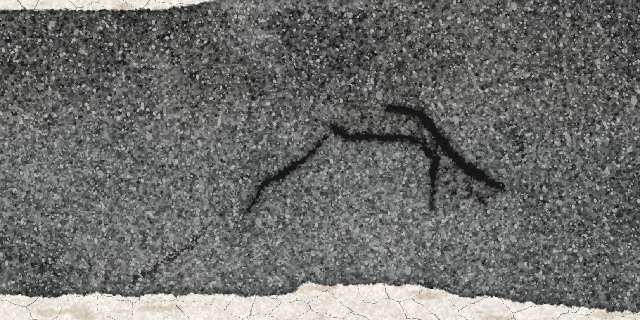
Give the GLSL for this texture, as a WebGL 2 fragment shader.

```glsl
#version 300 es
precision highp float;
uniform vec2 u_resolution;
out vec4 fragColor;

// Tones
const float BASE_TONE = 0.425, GRIT_CONTRAST = 0.25, CLUMP_CONTRAST = 0.17, MOTTLE_CONTRAST = 0.055;
const vec3 COOL_TINT = vec3(0.975, 1.0, 1.0), WARM_TINT = vec3(1.02, 1.0, 0.955);
const vec3 PLASTER = vec3(0.92, 0.905, 0.875), STAIN = vec3(0.76, 0.69, 0.6), CREVICE = vec3(0.075, 0.08, 0.075);
// Cells per canvas height
const float GRIT = 135.0, CLUMP = 74.0, SPECK = 108.0, CHIP = 66.0, PEBBLE = 34.0, LUMP = 21.0;
// Fracture paths: x, y, half width
const vec3 FISSURE[5] = vec3[5](vec3(0.775, 0.345, 0.002), vec3(0.82, 0.42, 0.008),
    vec3(0.89, 0.46, 0.01), vec3(0.95, 0.5, 0.006), vec3(1.03, 0.585, 0.001));
const vec3 LEDGE[5] = vec3[5](vec3(1.04, 0.605, 0.01), vec3(1.08, 0.575, 0.013),
    vec3(1.31, 0.562, 0.007), vec3(1.36, 0.5, 0.011), vec3(1.35, 0.35, 0.002));
const vec3 RIM[5] = vec3[5](vec3(1.21, 0.665, 0.008), vec3(1.31, 0.645, 0.014),
    vec3(1.41, 0.52, 0.013), vec3(1.48, 0.46, 0.016), vec3(1.575, 0.41, 0.007));
const vec3 RUBBLE[5] = vec3[5](vec3(1.11, 0.64, 0.05), vec3(1.24, 0.61, 0.03),
    vec3(1.35, 0.57, 0.045), vec3(1.42, 0.44, 0.05), vec3(1.52, 0.39, 0.035));
// Faint cracks: start, end
const vec4 FAINT[4] = vec4[4](vec4(0.42, 0.125, 0.505, 0.175), vec4(0.51, 0.18, 0.64, 0.27),
    vec4(1.6, 0.62, 1.645, 0.49), vec4(1.13, 0.83, 1.09, 0.69));

vec2 hash2(vec2 p) {
    vec3 h = fract(p.xyx * vec3(0.1031, 0.103, 0.0973));
    h += dot(h, h.yzx + 33.33);
    return fract((h.xx + h.yz) * h.zy);
}
mat2 turn(float a) { return mat2(cos(a), sin(a), -sin(a), cos(a)); }

// Layered warped sines, about -1 to 1
float waves(vec2 p) {
    float sum = 0.0, amp = 0.6;
    for (int i = 0; i < 5; i++, amp *= 0.66) {
        p = turn(1.1) * p * 1.87 + 2.3;
        sum += amp * sin(p.x + 1.4 * sin(p.y * 0.8)) * cos(p.y + sin(p.x * 0.7));
    }
    return sum;
}

// Offset to nearest seed, its random value, distance to the border
vec4 cellular(vec2 p) {
    vec4 best = vec4(0.0);
    float near = 9.0, next = 9.0;
    for (int k = 0; k < 9; k++) {
        vec2 id = floor(p) + vec2(k % 3 - 1, k / 3 - 1);
        vec2 off = p - id - 0.1 - 0.8 * hash2(id);
        float d = length(off);
        next = min(next, max(d, near));
        if (d < near) { near = d; best.xyz = vec3(off, hash2(id + 71.0).x); }
    }
    best.w = next - near;
    return best;
}

// Elongated grains in a share of the cells
float grains(vec2 p, float scale, float share) {
    vec4 c = cellular(p * scale);
    float size = mix(0.24, 0.52, fract(c.z * 57.0)), soft = max(0.07, 0.6 * scale / u_resolution.y);
    float d = length(turn(c.z * 90.0) * c.xy * vec2(1.0, 1.45));
    return step(c.z, share) * (1.0 - smoothstep(size - soft, size + soft, d));
}

float segment(vec2 p, vec3 a, vec3 b) {
    vec2 ab = b.xy - a.xy;
    vec3 c = mix(a, b, clamp(dot(p - a.xy, ab) / dot(ab, ab), 0.0, 1.0));
    return length(p - c.xy) - c.z;
}
float path(vec2 p, vec3 pts[5]) {
    float d = 9.0;
    for (int i = 0; i < 4; i++) d = min(d, segment(p, pts[i], pts[i + 1]));
    return d;
}
float blob(vec2 p, vec2 centre, vec2 radius) {
    vec2 q = (p - centre) / radius;
    return exp(-dot(q, q));
}

void main() {
    vec2 p = gl_FragCoord.xy / u_resolution.y;
    float pixel = 1.0 / u_resolution.y, mottle = waves(p * 3.0), rough = waves(p * 17.0 + 5.0);
    vec2 bent = p + 0.007 * vec2(rough, waves(p * 19.0 + 40.0));

    // Soot and pale weathering
    float soot = smoothstep(0.55, 0.85, p.y + 0.07 * mottle) * (1.0 - 0.6 * smoothstep(1.1, 1.6, p.x));
    float pale = blob(bent, vec2(0.79, 0.89), vec2(0.09)) + 0.6 * blob(bent, vec2(0.5, 0.8), vec2(0.08));
    pale += 0.9 * smoothstep(0.955, 0.985, bent.y) * smoothstep(0.5, 0.7, p.x) * smoothstep(1.3, 1.1, p.x);
    float tone = BASE_TONE + MOTTLE_CONTRAST * mottle + 0.025 * rough - 0.115 * soot + 0.17 * pale;
    tone -= 0.05 * smoothstep(1.45, 1.9, p.x) + 0.07 * blob(p, vec2(0.1), vec2(0.5, 0.12));

    // Rubble in the hollow
    vec4 lump = cellular(bent * LUMP);
    float hollow = 1.0 - smoothstep(-0.008, 0.01, path(bent, RUBBLE));
    float lumpTone = mix(0.19, 0.39 + dot(lump.xy, vec2(-0.08, 0.18)), smoothstep(0.0, 0.28, lump.w));
    tone = mix(tone, lumpTone, hollow * mix(0.4, 0.9, smoothstep(1.15, 1.35, p.x)));

    // Grit, pits and light aggregate
    float grit = cellular(p * GRIT).z - 0.5, bare = 1.0 - 0.6 * hollow;
    tone += GRIT_CONTRAST * grit + CLUMP_CONTRAST * (cellular(p * CLUMP + 9.0).z - 0.5);
    tone -= (0.12 + 0.05 * soot) * grains(p + 3.0, CHIP, 0.22);
    tone = mix(tone, 0.75, 0.75 * bare * grains(p, SPECK, 0.13));
    tone = mix(tone, 0.74, 0.85 * bare * grains(p + 7.0, CHIP, 0.09));
    tone = mix(tone, 0.66, 0.75 * bare * grains(p + 13.0, PEBBLE, 0.025));
    float warmth = clamp(0.45 * smoothstep(0.45, 0.7, p.y) + 0.25 * mottle + 0.3 * hollow, 0.0, 1.0);
    vec3 colour = max(tone, 0.1) * mix(COOL_TINT, WARM_TINT, warmth);

    // Cracks with soft shadow
    float crack = min(path(bent, FISSURE), min(path(bent, LEDGE), path(bent, RIM))), faint = 9.0;
    for (int i = 0; i < 4; i++)
        faint = min(faint, segment(bent, vec3(FAINT[i].xy, 0.006), vec3(FAINT[i].zw, 0.002)));
    colour *= 1.0 - 0.35 * exp(-max(crack, 0.0) * 70.0);
    colour = mix(CREVICE, colour, 0.07 + 0.93 * smoothstep(-0.004, 0.004 + pixel, crack + 0.01 * grit));
    colour = mix(CREVICE, colour, 0.4 + 0.6 * smoothstep(-0.006, 0.008, faint + 0.016 * grit));

    // Plaster along both borders
    float hump = 0.034 * smoothstep(0.88, 0.96, p.x) * (1.0 - smoothstep(1.33, 1.46, p.x));
    float lower = mix(0.077, 0.028, smoothstep(1.4, 2.0, p.x)) + hump + 0.008 * rough + 0.005 * mottle;
    float upper = 0.969 + 0.045 * smoothstep(0.48, 0.8, p.x) + 0.004 * rough;
    float edge = max(lower - p.y, p.y - upper) + 0.004 * grit;
    colour *= 1.0 - 0.45 * exp(-abs(edge) * 110.0);
    vec4 flake = cellular(bent * vec2(9.0, 14.0));
    float stain = 0.5 * smoothstep(0.2, 0.9, waves(p * vec2(7.0, 22.0)));
    vec3 plaster = mix(PLASTER, STAIN, stain) + 0.1 * grit + 0.03 * rough;
    plaster *= 1.0 - 0.4 * (1.0 - smoothstep(0.0, 0.035, flake.w)) * step(0.45, flake.z);
    fragColor = vec4(clamp(mix(colour, plaster, smoothstep(-pixel, pixel + 0.002, edge)), 0.0, 1.0), 1.0);
}
```
